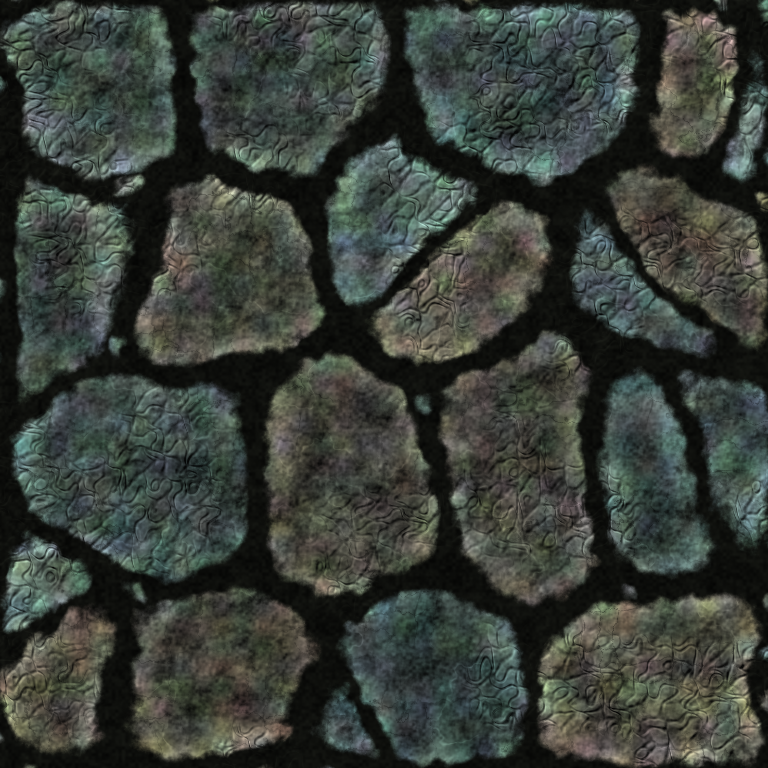
Write a Shadertoy shader that draws this texture.

```glsl
// Old wall of rounded, weathered field stones set in near-black joints.
// A smoothed Voronoi diagram shapes the stones, some are split in two, pebbles
// fill the wide joints, and lit fractal noise gives the chipped rock surface.

const float STONES = 4.0;         // stones along each side
const float JITTER = 0.62;        // irregularity of the stone layout
const float GAP = 0.05;           // half joint width, in stone units
const float ROUNDING = 0.065;     // softness of stone corners
const float SPLIT_SHARE = 0.35;   // share of stones broken in two
const float PEBBLE_GRID = 0.26;   // pebble spacing, in stone units
const float FACET_SCALE = 44.0;   // chips across the canvas
const float ROCK_SCALE = 24.0;    // coarsest surface noise
const float GRAIN_SCALE = 230.0;  // finest speckle
const float CORE_LIGHT = 0.245;
const float RIM_LIGHT = 0.395;
const vec2 LIGHT_STEP = vec2(-0.0018, 0.0026);
const vec3 OLIVE = vec3(1.04, 1.02, 0.87);
const vec3 TEAL = vec3(0.84, 1.04, 1.00);
const vec3 JOINT = vec3(0.048, 0.052, 0.042);

vec2 hash2(vec2 p) {
    vec3 q = fract(p.xyx * vec3(0.1031, 0.1030, 0.0973));
    q += dot(q, q.yzx + 33.33);
    return fract((q.xx + q.yz) * q.zy);
}

float noise(vec2 p) {
    vec2 i = floor(p), f = fract(p);
    f = f * f * (3.0 - 2.0 * f);
    vec2 e = vec2(0.0, 1.0);
    return mix(mix(hash2(i).x, hash2(i + e.yx).x, f.x),
               mix(hash2(i + e).x, hash2(i + e.yy).x, f.x), f.y);
}

float fbm(vec2 p) {
    float sum = 0.0, amp = 0.5;
    for (int i = 0; i < 5; i++) {
        sum += amp * noise(p);
        p = mat2(1.6, 1.2, -1.2, 1.6) * p + 7.3;
        amp *= 0.56;
    }
    return sum;
}

// Distance to the creases between small chips of rock
float facets(vec2 p) {
    vec2 cell = floor(p);
    float near = 9.0, next = 9.0;
    for (int k = 0; k < 9; k++) {
        vec2 c = cell + vec2(k % 3, k / 3) - 1.0;
        float d = length(c + hash2(c + 51.0) - p);
        next = min(next, max(near, d));
        near = min(near, d);
    }
    return smoothstep(0.0, 0.35, next - near);
}

float rockHeight(vec2 uv) {
    vec2 warped = uv * FACET_SCALE + 1.4 * noise(uv * 60.0);
    float chipped = smoothstep(0.35, 0.65, noise(uv * 9.0 + 4.0));
    return fbm(uv * ROCK_SCALE) + 0.22 * chipped * facets(warped);
}

vec2 stoneSite(int k) {
    vec2 cell = vec2(k % int(STONES), k / int(STONES));
    float shift = 0.3 * (mod(cell.y, 2.0) - 0.5);
    return cell + 0.5 + vec2(shift, 0.0) + JITTER * (hash2(cell + 23.0) - 0.5);
}

// Distance inside the stone at p (negative in joints); id names the stone
float stoneField(vec2 p, out vec2 id) {
    int count = int(STONES * STONES), best = 0;
    float nearest = 1e3;
    for (int k = 0; k < count; k++) {
        float d = distance(p, stoneSite(k));
        if (d < nearest) { nearest = d; best = k; }
    }
    vec2 centre = stoneSite(best);
    id = vec2(best, 3.0);
    // Soft minimum over the canvas border, the neighbours and the split
    vec2 border = exp(-p / ROUNDING) + exp((p - STONES) / ROUNDING);
    float sum = border.x + border.y;
    for (int k = 0; k < count; k++) {
        if (k == best) continue;
        vec2 site = stoneSite(k);
        float edge = dot(0.5 * (site + centre) - p, normalize(site - centre));
        sum += exp(-edge / ROUNDING);
    }
    vec2 h = hash2(id + 90.0);
    if (h.x < SPLIT_SHARE) {
        float angle = 6.283 * h.y;
        float side = dot(p - centre, vec2(cos(angle), sin(angle))) - 0.12;
        sum += exp(-(abs(side) + 0.02) / ROUNDING);
        id.y += step(0.0, side) * 40.0;
    }
    return -ROUNDING * log(sum) - GAP;
}

void mainImage(out vec4 fragColor, in vec2 fragCoord) {
    vec2 uv = fragCoord / iResolution.xy;
    vec2 p = uv * STONES;
    p += 0.16 * (vec2(noise(p * 2.3), noise(p * 2.3 + 31.0)) - 0.5);
    p += 0.05 * (vec2(noise(p * 13.0), noise(p * 13.0 + 17.0)) - 0.5);

    // Stones, then pebbles sized to the room left in the joint
    vec2 id, unusedId;
    float dist = stoneField(p, id);
    vec2 cell = floor(p / PEBBLE_GRID);
    vec2 pebble = (cell + 0.5 + 0.45 * (hash2(cell + 7.0) - 0.5)) * PEBBLE_GRID;
    float radius = min(-0.75 * stoneField(pebble, unusedId), 0.066);
    float pebbleDist = radius - length(p - pebble);
    if (radius > 0.042 && pebbleDist > dist) { dist = pebbleDist; id = cell + 70.0; }

    // Relief, cracks and speckle of the rock
    float height = rockHeight(uv);
    float relief = height - rockHeight(uv + LIGHT_STEP);
    float rough = fbm(uv * 55.0 + 9.0);
    float grain = noise(uv * GRAIN_SCALE) - 0.5;
    float upright = abs(noise(uv * vec2(46.0, 13.0) + rough) - 0.5);
    float level = abs(noise(uv * vec2(12.0, 44.0) + rough + 20.0) - 0.5);
    float crack = 1.0 - smoothstep(0.0, 0.06, min(upright, level));
    float vein = 1.0 - smoothstep(0.0, 0.025, abs(fbm(uv * 11.0 + 40.0) - 0.5));

    // Pale worn rim around a darker core
    float rim = 1.0 - smoothstep(0.03, 0.17, dist + 0.16 * (rough - 0.5));
    float light = mix(CORE_LIGHT, RIM_LIGHT, rim);
    light *= 0.88 + 0.24 * hash2(id + 5.0).y;
    light *= 1.0 + 1.9 * relief + 1.1 * (height - 0.6) + 0.9 * (rough - 0.5);
    light *= 1.0 - 0.3 * crack * noise(uv * 15.0);
    light += 0.10 * vein * rough + 0.13 * grain;

    // Each stone leans olive or teal, with faint mineral stains
    vec3 tint = mix(OLIVE, TEAL, smoothstep(0.25, 0.75, hash2(id + 12.0).x));
    vec3 stain = vec3(noise(uv * 38.0), noise(uv * 38.0 + 60.0), noise(uv * 38.0 + 90.0));
    vec3 stone = max(light, 0.03) * tint * (1.0 + 0.22 * (stain - 0.5));

    vec3 joint = JOINT * (0.5 + rough + 0.8 * grain + 2.0 * max(relief, 0.0));
    float cover = smoothstep(-0.012, 0.035, dist + 0.05 * (rough - 0.5));
    fragColor = vec4(mix(joint, stone, cover), 1.0);
}
```
